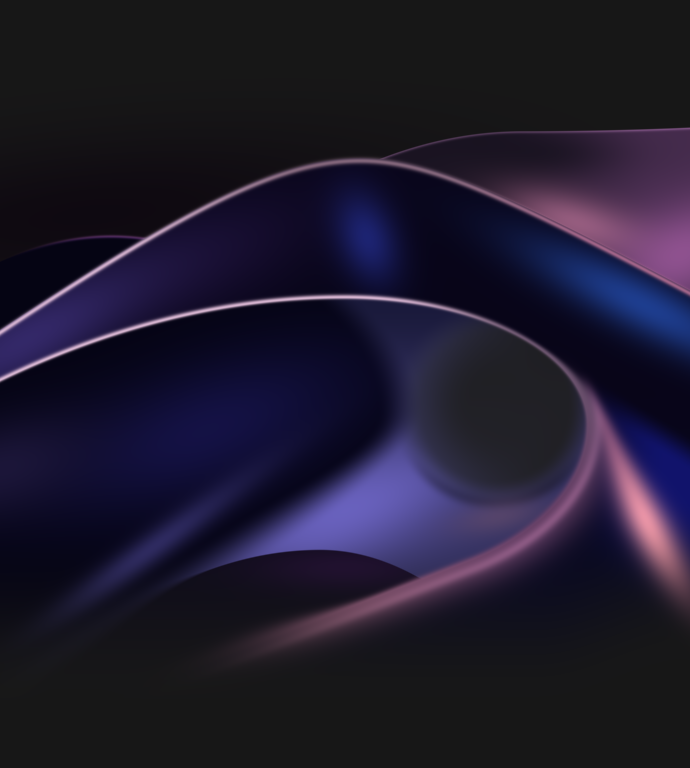
A Shadertoy shader for this background:

```glsl
const vec3 CHARCOAL = vec3(.092);
const vec3 INK = vec3(.018, .014, .075);
const vec3 LAVENDER = vec3(.41, .38, .74);
const vec3 ROSE = vec3(.68, .42, .56);
const vec3 PALE = vec3(.88, .74, .85);

// Soft light: ellipse holds centre and radii
float glow(vec2 p, vec4 ellipse, float angle) {
  float c = cos(angle), s = sin(angle);
  vec2 q = p - ellipse.xy;
  q = vec2(c * q.x + s * q.y, c * q.y - s * q.x) / ellipse.zw;
  return exp(-dot(q, q));
}

float cover(float d, float blur) {
  return smoothstep(blur, -blur, d);
}

float stroke(float d, float width) {
  return exp(-d * d / (width * width));
}

// Rounded crest that settles into a straight slope
float crest(float x, float slope, float bend) {
  return sqrt(bend * bend + slope * slope * x * x) - bend;
}

// Parabola with its own bend on either side
float arch(float x, vec2 peak, float left, float right) {
  float dx = x - peak.x;
  return peak.y - dx * dx * (dx < 0. ? left : right);
}

// Fold opening: ellipse on the right, open tails on the left
float foldDistance(vec2 p) {
  vec2 q = p - vec2(.449, .447);
  float tail = (.2695 + .39 * (p.x - .612) - p.y) * .932;
  if (q.x < 0.) {
    float top = (q.y - .166 + .535 * q.x * q.x) / sqrt(1. + 1.15 * q.x * q.x);
    return max(top, tail);
  }
  if (q.y < 0. && q.x < .163) return tail;
  vec2 r = vec2(.317, q.y > 0. ? .166 : .207);
  float k = length(q / r);
  return k * (k - 1.) / max(length(q / (r * r)), .001);
}

vec3 backdrop(vec2 p, float px) {
  vec3 col = mix(CHARCOAL, vec3(.05, .025, .06), .85 * glow(p, vec4(.12, .72, .42, .1), .1));
  // Low hill on the left
  float hill = p.y - arch(p.x, vec2(.145, .692), 1.57, 1.57);
  col = mix(col, INK, cover(hill, px));
  col += vec3(.25, .13, .27) * stroke(hill, .002) * smoothstep(0., .15, p.x);
  // Violet veil on the right
  float veil = p.y - arch(p.x, vec2(.68, .829), 1.05, -.1);
  vec3 silk = mix(vec3(.1, .075, .13), vec3(.27, .17, .3), smoothstep(.62, .86, p.x));
  silk = mix(silk, vec3(.09, .07, .12), .8 * glow(p, vec4(.69, .8, .11, .03), 0.));
  silk = mix(silk, ROSE, .8 * glow(p, vec4(.75, .71, .1, .035), -.3));
  silk = mix(silk, vec3(.6, .34, .6), .85 * glow(p, vec4(.89, .67, .1, .06), .5));
  silk += vec3(.25, .17, .24) * stroke(veil, .0025);
  return mix(col, silk, cover(veil, px));
}

vec3 ribbon(vec2 p) {
  vec3 col = mix(vec3(.03, .018, .095), vec3(.035, .035, .13), smoothstep(.5, .3, p.y));
  col = mix(col, vec3(.11, .065, .22), .7 * glow(p, vec4(.26, .66, .18, .07), .4));
  col = mix(col, vec3(.23, .18, .46), .85 * glow(p, vec4(.03, .555, .19, .055), .5));
  col = mix(col, vec3(.12, .15, .48), .9 * glow(p, vec4(.478, .69, .038, .062), .35));
  col = mix(col, vec3(.12, .25, .58), .95 * glow(p, vec4(.84, .602, .17, .038), -.47));
  // Lower blue sheet beyond the fold
  float sheet = .512 - .63 * (p.x - .755) - p.y;
  float lit = smoothstep(-.012, .035, sheet) * smoothstep(.27, .07, sheet);
  return mix(col, vec3(.065, .075, .42), lit * smoothstep(.73, .87, p.x));
}

vec3 foldInterior(vec2 p, float px) {
  vec3 col = mix(INK, vec3(.085, .075, .29), .9 * glow(p, vec4(.27, .44, .21, .085), .35));
  col = mix(col, vec3(.14, .11, .27), .7 * glow(p, vec4(0., .39, .12, .06), .3));
  col = mix(col, vec3(.25, .23, .5), .7 * glow(p, vec4(.19, .28, .17, .02), .63));
  // Sheen to the right of a curved shadow
  float t = p.y - .466;
  float shadow = .521 - (t > 0. ? 4. * t * t : crest(t, 1.75, .123));
  float soft = mix(.03, .06, smoothstep(.45, .3, p.y));
  vec3 sheen = mix(vec3(.2, .19, .37), vec3(.1, .1, .23), smoothstep(.46, .61, p.y));
  sheen = mix(sheen, LAVENDER, glow(p, vec4(.45, .335, .2, .072), .4));
  // Grey bowl with a soft crease below it
  float bowl = length(p - vec2(.645, .47)) / .125;
  float bowlRim = smoothstep(.25, 1., bowl) * smoothstep(.72, .54, p.x);
  vec3 grey = mix(vec3(.117), vec3(.19, .19, .29), bowlRim);
  sheen = mix(sheen, grey, .9 * smoothstep(1.12, .75, bowl));
  sheen *= 1. - .25 * stroke(bowl - 1., .07) * smoothstep(.42, .36, p.y);
  sheen = mix(sheen, vec3(.4, .3, .42), .6 * glow(p, vec4(.65, .328, .06, .022), .2));
  col = mix(col, sheen, smoothstep(-soft, soft, p.x - shadow));
  // Dark mound at the bottom
  float mound = p.y - arch(p.x, vec2(.417, .284), 1.25, 2.2);
  vec3 earth = mix(vec3(.055, .045, .1), vec3(.13, .065, .19), glow(p, vec4(.45, .26, .12, .03), 0.));
  return mix(col, earth, cover(mound, px + .025 * smoothstep(.28, .1, p.x)));
}

void mainImage(out vec4 fragColor, in vec2 fragCoord) {
  vec2 p = fragCoord / iResolution.xy * vec2(.8984, 1.);
  float px = 1. / iResolution.y;
  vec3 col = backdrop(p, px);
  // Main ribbon and its lit upper edge
  float dx = p.x - .469;
  float ridge = (p.y - .794 + (dx < 0. ? crest(dx, .72, .1426) : crest(dx, .56, .081))) * .9;
  col = mix(col, ribbon(p), cover(ridge, px));
  vec3 edge = mix(PALE, vec3(.55, .43, .51), smoothstep(.12, .42, p.x));
  edge = mix(edge, ROSE, smoothstep(.55, .8, p.x));
  col = mix(col, edge, .92 * stroke(ridge + .003, .0035));
  // Rose streak sweeping down the right
  float fall = .505 - p.y;
  float streak = (p.x - .762 - .37 * fall - .35 * fall * fall) * .88;
  float width = mix(.008, .026, smoothstep(0., .2, fall));
  vec3 blush = mix(vec3(.48, .28, .46), vec3(.98, .62, .68), glow(p, vec4(.846, .31, .09, .1), 0.));
  col = mix(col, blush, .95 * smoothstep(-.015, .06, fall) * stroke(streak, width));
  // Fold opening and the rim that widens around it
  float fold = foldDistance(p);
  col = mix(col, foldInterior(p, px), cover(fold, px));
  float lower = smoothstep(.56, .33, p.y);
  lower *= smoothstep(-.05, .05, .43 + .3 * p.x - p.y);
  float fade = mix(1., smoothstep(.12, .42, p.x), lower);
  vec3 rim = mix(PALE, vec3(.43, .34, .44), smoothstep(.48, .7, p.x));
  rim = mix(rim, vec3(.4, .25, .4), lower);
  rim = mix(rim, ROSE, lower * glow(p, vec4(.43, .2, .16, .05), .37));
  float inner = mix(.0025, .005 + .012 * smoothstep(.5, .3, p.x), lower);
  float outer = mix(.0035, .037, lower);
  col = mix(col, rim, .95 * fade * stroke(fold, fold > 0. ? outer : inner));
  col += vec3(.18, .12, .14) * fade * lower * stroke(fold - .012, .007);
  // Dissolve into charcoal at the bottom
  float dissolve = smoothstep(.3, .085, p.y - .05 * smoothstep(.7, .9, p.x));
  fragColor = vec4(mix(col, CHARCOAL, dissolve), 1.);
}
```
